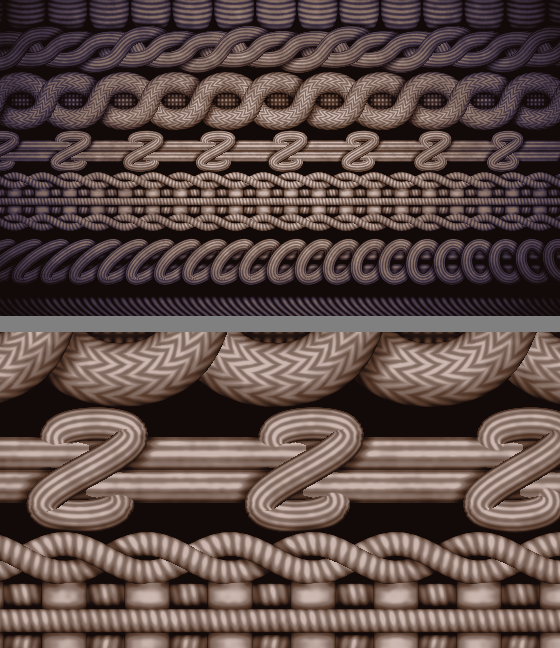
Top: the whole. Bottom: its middle third, enlarged.
This pattern is drawn by a Shadertoy shader. Its source:

```glsl
// Stacked horizontal rows of braided, knotted, woven and chained cords under a dark vignette.
#define TAU 6.2831853
#define SOFT (0.7 / iResolution.y)
#define RIDGE_DEPTH 0.44
#define WEAR 0.30
#define BEAD_STEP 0.132
#define TWIST_STEP 0.322
#define BAND_STEP 0.326
#define KNOT_STEP 0.229
#define PILLAR_STEP 0.0875
#define LINK_STEP 0.0868
#define EXPOSURE 1.5

struct Surface { float height, light; };
// Curve that sways sideways and swings up and down, closed when drift is zero
struct Path { vec2 size; float lobes, drift, shear; };
Surface s;

float hash(vec2 p) { return fract(sin(dot(p, vec2(127.1, 311.7))) * 43758.5453); }

float noise(vec2 p) {
  vec2 i = floor(p), f = fract(p);
  f *= f * (3.0 - 2.0 * f);
  return mix(mix(hash(i), hash(i + vec2(1, 0)), f.x),
             mix(hash(i + vec2(0, 1)), hash(i + vec2(1, 1)), f.x), f.y);
}

float repeatX(float x, float origin, float period) {
  return mod(x - origin + 0.5 * period, period) - 0.5 * period;
}

// Round cord: d is signed distance to its axis; thread sets ridges (across, along)
void cord(float d, float r, float z, float along, vec2 thread, float up) {
  float u = clamp(d / r, -1.0, 1.0);
  float dome = sqrt(1.0 - u * u), height = z + r * dome;
  float ridge = 0.5 - 0.5 * cos(asin(u) * thread.x + along * thread.y);
  float light = (0.04 + 0.96 * dome) * (0.85 + 0.3 * u * up) * (1.0 - RIDGE_DEPTH * ridge);
  float above = smoothstep(0.0, r, z + r - s.height);
  s.light *= 1.0 - 0.65 * above * (1.0 - smoothstep(r, 1.8 * r, abs(d)));
  float cover = smoothstep(-SOFT, SOFT, r - abs(d)) * smoothstep(-SOFT, SOFT, height - s.height);
  s.light = mix(s.light, light, cover);
  s.height = mix(s.height, height, cover);
}

vec2 pathPoint(Path c, float t) {
  float y = c.size.y * cos(t);
  return vec2(c.drift * t / TAU + c.size.x * sin(c.lobes * t) + c.shear * y, y);
}

vec2 pathSlope(Path c, float t) {
  float dy = -c.size.y * sin(t);
  return vec2(c.drift / TAU + c.lobes * c.size.x * cos(c.lobes * t) + c.shear * dy, dy);
}

// Cord along a path: find the topmost pass, then refine; lift = base height, swing
void trace(vec2 p, Path c, float r, vec2 lift, vec2 thread, float plait) {
  float stepT = TAU / 30.0, best = -1e3, t = 0.0;
  float start = c.drift > 0.0 ? TAU * (p.x / c.drift - 0.5) : 0.0;
  vec2 a = pathPoint(c, start);
  for (int i = 0; i < 30; i++) {
    vec2 b = pathPoint(c, start + stepT * float(i + 1)), ab = b - a;
    float h = clamp(dot(p - a, ab) / dot(ab, ab), 0.0, 1.0);
    float d = length(p - a - ab * h), ti = start + (float(i) + h) * stepT;
    float score = d < r ? 1.0 + lift.x + lift.y * sin(ti) + sqrt(r * r - d * d) : -d;
    if (score > best) { best = score; t = ti; }
    a = b;
  }
  for (int i = 0; i < 2; i++) {
    vec2 g = pathSlope(c, t);
    t += clamp(dot(p - pathPoint(c, t), g) / dot(g, g), -0.15, 0.15);
  }
  vec2 q = p - pathPoint(c, t), g = normalize(pathSlope(c, t));
  float d = length(q) * (g.x * q.y < g.y * q.x ? -1.0 : 1.0);
  float along = 1.4 * t * c.drift / TAU + plait * r * abs(fract(1.5 * d / r) - 0.5);
  cord(d, r, lift.x + lift.y * sin(t), along, thread, g.x);
}

void beadRow(vec2 p) {
  vec2 q = vec2(repeatX(p.x, 0.213, BEAD_STEP), p.y);
  vec2 e = q * q / vec2(0.0042, 0.0056);
  float body = 1.0 - e.x * e.x - e.y;
  float stripe = 0.72 + 0.28 * sin(370.0 * (q.y - 2.5 * q.x * q.x));
  s.light = mix(s.light, (0.05 + 1.1 * sqrt(max(body, 0.0))) * stripe, smoothstep(0.0, 0.06, body));
}

void twistRow(vec2 p) {
  for (int i = 0; i < 3; i++) {
    Path rope = Path(vec2(0.012, i == 0 ? 0.05 : 0.034), 2.0, TWIST_STEP, 0.1);
    vec2 shift = vec2(0.463 + TWIST_STEP * float(i) / 3.0, 0);
    trace(p - shift, rope, 0.026, vec2(0, -0.025), vec2(15, 60), 0.0);
  }
}

void bandRow(vec2 p) {
  vec2 grid = 0.5 + 0.5 * sin(p * vec2(520, 460));
  s.light = mix(s.light, 0.25 + 0.6 * grid.x * grid.y, smoothstep(-SOFT, SOFT, 0.036 - abs(p.y)));
  Path band = Path(vec2(0.0145, 0.059), 2.0, BAND_STEP, 0.0);
  for (int i = 0; i < 2; i++)
    trace(p - vec2(0.5555 + 0.5 * BAND_STEP * float(i), 0), band, 0.034, vec2(0, -0.03), vec2(0, 340), 1.3);
}

void knotRow(vec2 p) {
  cord(abs(p.y) - 0.017, 0.018, -0.025, p.x, vec2(9, 0), sign(p.y));
  float side = p.x / 1.78;
  Path knot = Path(vec2(mix(0.044, 0.034, side), 0.049), 2.0, 0.0, 0.2);
  vec2 lift = vec2(-0.008, mix(0.03, 0.012, side));
  trace(vec2(repeatX(p.x, 0.683, KNOT_STEP), p.y), knot, 0.0175, lift, vec2(13, 0), 0.0);
}

void weaveRow(vec2 p) {
  float x = repeatX(p.x, 0.921, PILLAR_STEP);
  cord(abs(p.y) - 0.027, 0.0125, -0.025, p.x, vec2(1.5, 600), sign(p.y));
  cord(max(abs(x), abs(p.y) - 0.042), 0.024, -0.012, p.y, vec2(0), 0.0);
  cord(p.y, 0.0125, 0.012, p.x, vec2(1.5, 600), 1.0);
  Path edge = Path(vec2(0, 0.015), 1.0, 2.0 * PILLAR_STEP, 0.0);
  for (int i = 0; i < 4; i++) {
    vec2 shift = vec2(0.921 + PILLAR_STEP * float(i % 2), i < 2 ? -0.066 : 0.066);
    trace(p - shift, edge, 0.013, vec2(0.006, 0.008), vec2(1.5, 430), 0.0);
  }
}

void chainRow(vec2 p) {
  cord(abs(p.y) - 0.035, 0.03, -0.09, p.x, vec2(9, 0), 0.0);
  for (int i = -2; i <= 2; i++) {
    float x = (floor(p.x / LINK_STEP) + float(i) + 0.5) * LINK_STEP;
    Path link = Path(vec2(0.042, 0.055), 1.0, 0.0, mix(1.25, -0.25, x / 1.78));
    trace(p - vec2(x, 0), link, 0.0195, vec2(0, -0.03), vec2(13, 0), 0.0);
  }
}

// Light level to leather tones, cooler toward the rim
vec3 tone(float light, float cool) {
  vec3 shade = mix(vec3(0.33, 0.22, 0.16), vec3(0.25, 0.20, 0.27), cool);
  vec3 c = mix(vec3(0.07, 0.035, 0.036), shade, smoothstep(0.04, 0.34, light));
  c = mix(c, vec3(0.51, 0.42, 0.38), smoothstep(0.28, 0.62, light));
  return mix(c, vec3(0.80, 0.72, 0.69), smoothstep(0.58, 1.1, light));
}

void mainImage(out vec4 fragColor, in vec2 fragCoord) {
  vec2 p = fragCoord / iResolution.y, v = fragCoord / iResolution.xy - 0.5;
  s = Surface(-0.2, 0.02);
  if (p.y > 0.89) beadRow(p - vec2(0, 0.975));
  if (p.y > 0.74) twistRow(p - vec2(0, 0.843));
  if (abs(p.y - 0.68) < 0.11) bandRow(p - vec2(0, 0.68));
  if (abs(p.y - 0.521) < 0.08) knotRow(p - vec2(0, 0.521));
  if (abs(p.y - 0.362) < 0.11) weaveRow(p - vec2(0, 0.362));
  if (p.y < 0.27) chainRow(p - vec2(0, 0.171));
  // Fine slanted rope along the bottom
  float rope = 0.45 + 0.3 * sin(260.0 * p.x + 190.0 * p.y + 4.0 * sin(40.0 * p.y));
  s.light = mix(s.light, rope, 1.0 - smoothstep(0.045, 0.068, p.y));
  // Wear, vignette and colour
  float wear = 1.0 - WEAR * mix(noise(p * 45.0), noise(p * 160.0), 0.4);
  float rim = dot(v, v);
  float light = s.light * wear * EXPOSURE * exp(-2.2 * rim - 4.0 * rim * rim);
  fragColor = vec4(tone(light, smoothstep(0.02, 0.2, rim)), 1.0);
}
```
